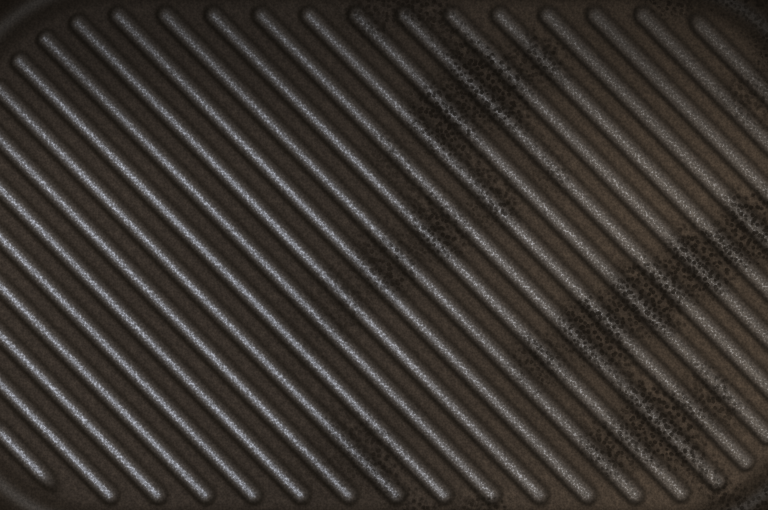
This texture is drawn by a WebGL 1 fragment shader. Its source:

```glsl
precision highp float;
uniform vec2 u_resolution;

// Lengths are fractions of the canvas height
const vec2 ACROSS = vec2(0.7148, 0.6994);   // unit normal of the ridges
const float PITCH = 0.0669;
const float PHASE = 0.1773;
const vec2 PAN_HALF = vec2(0.80, 0.48);
const float TOP_RADIUS = 0.285;
const float LEFT_RADIUS = 0.275;
const float RIGHT_RADIUS = 0.25;
const float TIP_INSET = 0.011;
const float CREST_SHIFT = 0.0015;
const float CREST_WIDTH = 0.0056;
const float BODY_WIDTH = 0.0135;
const float GROOVE_OFFSET = 0.0175;
const float GROOVE_WIDTH = 0.0062;
const float RIM_OFFSET = 0.058;
const float GRAIN_SCALE = 210.0;
const float MOTTLE_SCALE = 75.0;
const float PIT_SCALE = 95.0;

const vec3 SHADOW = vec3(0.085, 0.070, 0.052);
const vec3 IRON = vec3(0.200, 0.174, 0.152);
const vec3 WARM_IRON = vec3(0.250, 0.212, 0.175);
const vec3 BODY = vec3(0.275, 0.262, 0.250);
const vec3 SHEEN = vec3(0.53, 0.54, 0.57);
const vec3 WARM_SHEEN = vec3(0.43, 0.40, 0.365);
const vec3 GLINT = vec3(0.68, 0.70, 0.74);

vec2 hash2(vec2 c) {
  vec2 k = vec2(dot(c, vec2(127.1, 311.7)), dot(c, vec2(269.5, 183.3)));
  return fract(sin(k) * 43758.5);
}

// Distance to the nearest scattered point
float cellular(vec2 p) {
  vec2 cell = floor(p), f = fract(p);
  float nearest = 4.0;
  for (int y = -1; y <= 1; y++) {
    for (int x = -1; x <= 1; x++) {
      vec2 o = vec2(float(x), float(y));
      vec2 d = o + hash2(cell + o) - f;
      nearest = min(nearest, dot(d, d));
    }
  }
  return sqrt(nearest);
}

float waves(vec2 p) {
  return 0.5 * sin(p.x * 7.0 + 2.0 * sin(p.y * 5.0))
       + 0.3 * sin(p.y * 17.0 - p.x * 9.0 + 1.3)
       + 0.2 * sin(p.x * 31.0 + p.y * 23.0);
}

// Rounded pan outline, its corners slightly uneven
float panWall(vec2 p) {
  float lower = p.x > 0.0 ? RIGHT_RADIUS : LEFT_RADIUS;
  float radius = p.y > 0.0 ? TOP_RADIUS : lower;
  vec2 q = abs(p) - PAN_HALF + radius;
  return length(max(q, 0.0)) + min(max(q.x, q.y), 0.0) - radius;
}

float bell(float x, float width) {
  float k = x / width;
  return exp(-k * k);
}

void main() {
  vec2 p = (gl_FragCoord.xy - 0.5 * u_resolution) / u_resolution.y;

  // Nearest ridge: offset from its axis and overrun past its rounded tip
  float s = dot(p, ACROSS) + PHASE;
  float ridge = floor(s / PITCH + 0.5);
  float offset = s - ridge * PITCH;
  vec2 axisPoint = p - offset * ACROSS;
  float overrun = 1.3 * max(panWall(axisPoint) + TIP_INSET, 0.0);
  float d = length(vec2(offset, overrun));
  float wall = panWall(p);

  // Surface wear
  float grain = cellular(p * GRAIN_SCALE) - cellular(p.yx * GRAIN_SCALE * 0.8 + 7.0);
  float mottle = cellular(p * MOTTLE_SCALE + 9.0) - 0.5;
  float patches = waves(p * 1.3 + 0.06 * mottle + vec2(0.25, 0.6));
  float region = smoothstep(-0.3, 0.15, p.x) * smoothstep(-0.05, 0.7, patches);
  float pits = region * (1.0 - smoothstep(0.15, 0.5, cellular(p * PIT_SCALE) + 0.4 * mottle));

  // Light is cool and strong at the left, warm and dull at the right
  float warmth = smoothstep(-0.25, 0.65, p.x);
  float gloss = mix(1.1, 0.62, warmth) * (1.0 - 0.5 * smoothstep(0.05, 0.5, p.y));
  gloss *= 0.88 + 0.2 * hash2(vec2(ridge, 3.0)).x + 0.12 * waves(p * 2.0 + ridge);

  // Floor, dark grooves and raised ridges
  vec3 color = mix(IRON, WARM_IRON, warmth) * (1.0 + 0.2 * mottle);
  float lowerSide = 1.0 - smoothstep(-0.012, 0.012, offset);
  float groove = bell(d - GROOVE_OFFSET, GROOVE_WIDTH) * mix(0.6, 0.95, lowerSide);
  color = mix(color, SHADOW, groove * mix(1.0, 0.85, warmth));
  color = mix(color, BODY, 0.75 * bell(d, BODY_WIDTH));
  float crestDistance = length(vec2(offset + CREST_SHIFT, overrun));
  float crest = bell(crestDistance, CREST_WIDTH * mix(1.0, 1.2, warmth));
  float worn = clamp(crest * gloss * (1.0 + 0.45 * grain), 0.0, 1.0);
  color = mix(color, mix(SHEEN, WARM_SHEEN, warmth), 0.85 * worn);
  color = mix(color, GLINT, 0.35 * crest * gloss * smoothstep(0.1, 0.5, grain));

  // Side wall and rim
  color = mix(color, SHADOW, 0.5 * smoothstep(0.0, 0.035, wall));
  color = mix(color, BODY, 0.65 * bell(wall - RIM_OFFSET, 0.013));
  color = mix(color, SHADOW, 0.6 * smoothstep(RIM_OFFSET, RIM_OFFSET + 0.05, wall));

  // Pits, grain, stains and falloff toward the top
  color = mix(color, SHADOW, 0.6 * pits);
  color *= 1.0 + 0.2 * grain;
  color *= 1.0 - 0.16 * region + 0.07 * waves(p * 0.6 + 1.0);
  color *= 1.07 - 0.28 * smoothstep(0.1, 0.5, p.y);
  gl_FragColor = vec4(color, 1.0);
}
```
